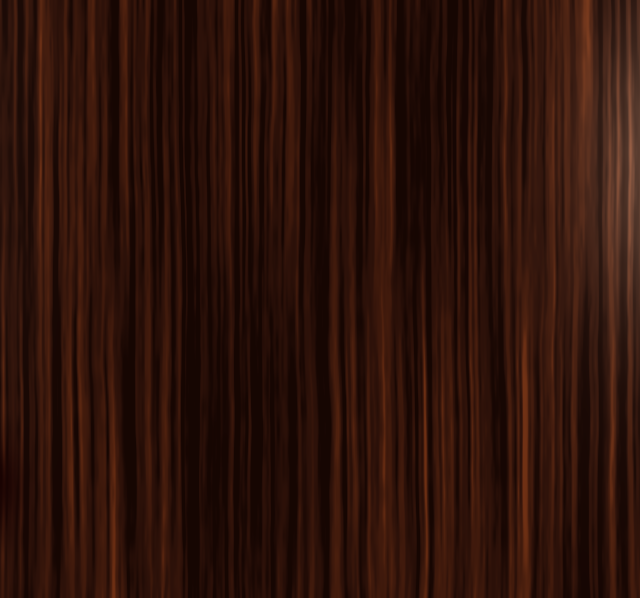
Write a Shadertoy shader that draws this texture.

```glsl
// Polished dark ebony veneer with fine vertical grain and a soft sheen at the right edge.

const vec3 EBONY  = vec3(0.085, 0.022, 0.008);
const vec3 UMBER  = vec3(0.175, 0.066, 0.034);
const vec3 RUSSET = vec3(0.250, 0.100, 0.046);
const vec3 AMBER  = vec3(0.430, 0.185, 0.075);
const vec3 SHEEN  = vec3(0.360, 0.290, 0.240);
const vec3 STAIN  = vec3(0.090, 0.005, 0.005);

float hash(vec2 p) {
    return fract(sin(dot(p, vec2(127.1, 311.7))) * 43758.5453);
}

float noise(vec2 p) {
    vec2 cell = floor(p);
    vec2 f = fract(p);
    f = f * f * (3.0 - 2.0 * f);
    float low = mix(hash(cell), hash(cell + vec2(1.0, 0.0)), f.x);
    float high = mix(hash(cell + vec2(0.0, 1.0)), hash(cell + vec2(1.0, 1.0)), f.x);
    return mix(low, high, f.y);
}

// Noise centred on zero, stretched along the grain.
float fibre(vec2 p, float across, float along, float seed) {
    return noise(p * vec2(across, along) + seed) - 0.5;
}

// Gentle sideways wander shared by neighbouring fibres.
vec2 wander(vec2 p) {
    float drift = 0.008 * fibre(p, 9.0, 2.5, 3.7);
    float wobble = 0.0035 * fibre(p, 28.0, 9.0, 17.3);
    return vec2(p.x + drift + wobble, p.y);
}

// Tone of the wood: broad bands, veins, fine lines and short pores.
float grainTone(vec2 p) {
    vec2 q = wander(p);
    float tone = 0.49;
    tone += 0.34 * fibre(q, 15.0, 0.5, 41.2);
    tone += 0.36 * fibre(q, 48.0, 0.8, 73.9);
    tone += 0.44 * fibre(q, 112.0, 1.3, 11.6);
    tone += 0.52 * fibre(q, 205.0, 2.2, 57.4);
    tone += 0.12 * fibre(q, 240.0, 28.0, 29.1);
    return tone;
}

// Sparse bright veins that fade in and out along their length.
float brightVein(vec2 p) {
    vec2 q = wander(p);
    float line = smoothstep(0.25, 0.46, fibre(q, 62.0, 0.35, 91.5));
    return line * (0.6 + 0.8 * fibre(q, 20.0, 3.0, 5.2));
}

vec3 woodColor(float tone) {
    vec3 color = mix(EBONY, UMBER, smoothstep(0.24, 0.50, tone));
    color = mix(color, RUSSET, smoothstep(0.48, 0.68, tone));
    return mix(color, AMBER, smoothstep(0.66, 1.00, tone));
}

// Soft light falling off from a point, with separate radii per axis.
float softSpot(vec2 p, vec2 center, vec2 radius) {
    vec2 d = (p - center) / radius;
    return exp(-dot(d, d));
}

void mainImage(out vec4 fragColor, in vec2 fragCoord) {
    vec2 uv = fragCoord / iResolution.xy;
    vec2 p = vec2(uv.x * 1.071, uv.y);

    // Grain
    float tone = grainTone(p) + 0.15 * brightVein(p);
    vec3 color = woodColor(tone);

    // Reflected light, brighter on the pale fibres
    float glow = softSpot(uv, vec2(1.03, 0.73), vec2(0.085, 0.25));
    float haze = softSpot(uv, vec2(1.04, 0.70), vec2(0.19, 0.42));
    float polish = 0.65 + 0.65 * clamp(tone, 0.0, 1.0);
    color += SHEEN * polish * (0.85 * glow + 0.22 * haze);

    // Faint cool reflection on the left and a dark red corner stain
    color += 0.08 * SHEEN * softSpot(uv, vec2(0.0, 0.75), vec2(0.10, 0.50));
    float stain = softSpot(uv, vec2(0.0, 0.19), vec2(0.033, 0.075));
    color = mix(color, STAIN, 0.85 * stain);

    fragColor = vec4(clamp(color, 0.0, 1.0), 1.0);
}
```
